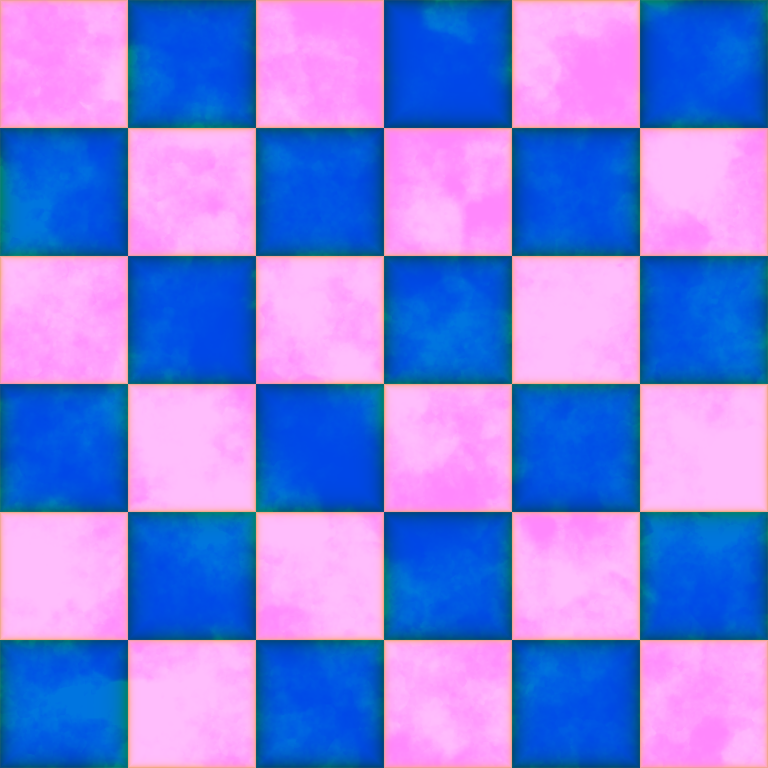
Write a WebGL 2 fragment shader that draws this pattern.

```glsl
#version 300 es
precision highp float;

#define TILES 6.0
#define OCTAVES 6
#define CLOUD_SCALE 1.4
#define CLOUD_GAIN 0.64
#define CLOUD_CONTRAST 2.0
#define BROAD_AMOUNT 0.11
#define VIGNETTE_WIDTH 0.065
#define RIM_WIDTH 0.02

uniform vec2 u_resolution;
out vec4 fragColor;

const vec3 PINK_DEEP = vec3(1.0, 0.53, 0.99);
const vec3 PINK_PALE = vec3(1.0, 0.74, 0.99);
const vec3 PINK_RIM = vec3(1.0, 0.66, 0.48);
const vec3 BLUE_DEEP = vec3(0.0, 0.28, 0.91);
const vec3 BLUE_WORN = vec3(0.0, 0.46, 0.88);
const vec3 BLUE_EDGE = vec3(0.0, 0.25, 0.40);
const vec3 TEAL_EDGE = vec3(0.0, 0.50, 0.46);

vec3 hash3(vec2 p) {
    vec3 q = fract(p.xyx * vec3(0.1031, 0.1030, 0.0973));
    q += dot(q, q.yxz + 33.33);
    return fract((q.xxy + q.yzz) * q.zyx);
}

// Smooth cellular noise: random values blended around jittered points
float cellNoise(vec2 p) {
    vec2 cell = floor(p);
    vec2 local = p - cell;
    float total = 0.0;
    float weightSum = 0.0;
    for (int y = -1; y <= 1; y++) {
        for (int x = -1; x <= 1; x++) {
            vec2 offset = vec2(x, y);
            vec3 point = hash3(cell + offset + 57.0);
            vec2 delta = offset + point.xy - local;
            // The weight fades out before leaving the 3x3 neighbourhood
            float weight = pow(max(1.0 - dot(delta, delta), 0.0), 3.0) + 1e-4;
            total += point.z * weight;
            weightSum += weight;
        }
    }
    return total / weightSum;
}

// Layered clouds, centred on zero
float clouds(vec2 p) {
    mat2 turn = mat2(1.6, 1.2, -1.2, 1.6);
    float amplitude = 1.0;
    float sum = 0.0;
    float norm = 0.0;
    for (int i = 0; i < OCTAVES; i++) {
        sum += amplitude * (cellNoise(p) - 0.5);
        norm += amplitude;
        amplitude *= CLOUD_GAIN;
        p = turn * p + 17.3;
    }
    return sum / norm;
}

void main() {
    vec2 uv = gl_FragCoord.xy / u_resolution;
    vec2 grid = uv * TILES;
    vec2 tile = floor(grid);
    float pixel = TILES / min(u_resolution.x, u_resolution.y);

    // Distance to the nearest tile edge, in tile units
    vec2 toEdge = 0.5 - abs(fract(grid) - 0.5);
    float edge = min(toEdge.x, toEdge.y);

    // Wear: fine clouds over a broad drift across the canvas
    vec2 drift = cos(6.2832 * (uv - vec2(0.08, 0.42)));
    float cloud = clouds(grid * CLOUD_SCALE + 30.0) * CLOUD_CONTRAST;
    float wear = clamp(0.55 + cloud + BROAD_AMOUNT * (drift.x + drift.y), 0.0, 1.0);

    // Pink tile with a thin warm rim
    float rim = exp(-edge / RIM_WIDTH) * (0.9 + 0.4 * cloud);
    vec3 pink = mix(PINK_DEEP, PINK_PALE, smoothstep(0.0, 0.95, wear));
    pink = mix(pink, PINK_RIM, clamp(rim, 0.0, 1.0));

    // Blue tile with a soft dark border, greener where worn
    float stain = wear * wear;
    float shade = exp(-edge / VIGNETTE_WIDTH) * (1.0 + 0.4 * cloud);
    vec3 blue = mix(BLUE_DEEP, BLUE_WORN, stain);
    blue = mix(blue, mix(BLUE_EDGE, TEAL_EDGE, stain), clamp(shade, 0.0, 1.0));

    // Checker with smoothed borders
    float side = mod(tile.x + tile.y, 2.0) * 2.0 - 1.0;
    float coverage = smoothstep(-0.7 * pixel, 0.7 * pixel, side * edge);
    fragColor = vec4(mix(blue, pink, coverage), 1.0);
}
```
